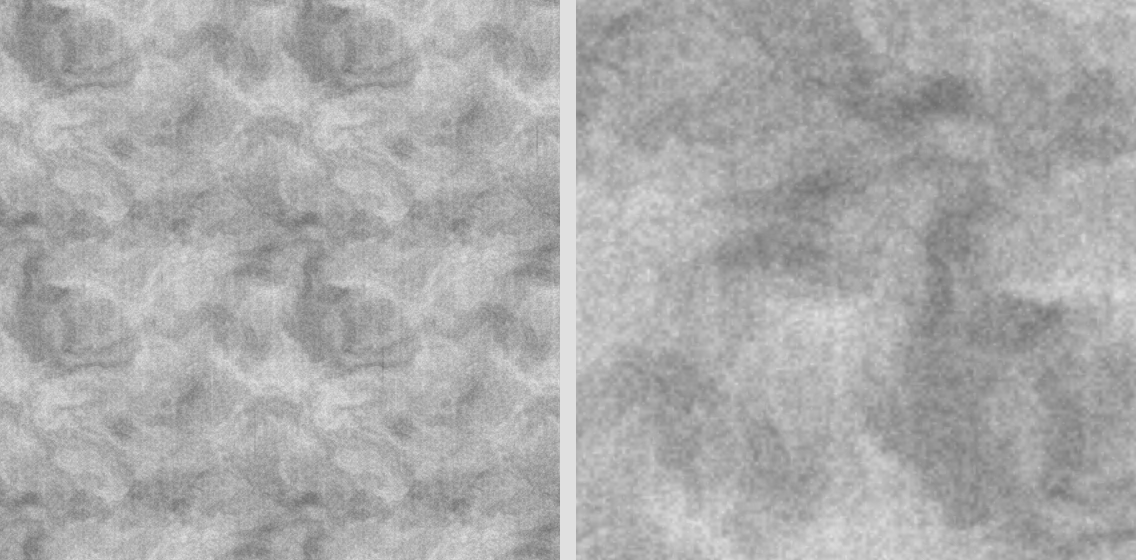
Left: the whole. Right: its middle third, enlarged.
Give the GLSL for this texture, as a three.js fragment shader.

```glsl
// Weathered grey concrete: a stained, mottled slab repeated two by two, with light wear across the copies.
#define REPEATS 2.0
#define BASE_TONE 0.698
#define CLOUD_DEPTH 0.40
#define STAIN_DEPTH 0.095
#define RIM_DEPTH 0.035
#define MOTTLE_DEPTH 0.26
#define GRAIN_DEPTH 0.10
#define STREAK_DEPTH 0.035
#define WARP 0.32
#define WEAR_DEPTH 0.08
#define SCRATCHES 9
#define SCRATCH_WIDTH 0.0009

varying vec2 vUv;

float hash(vec2 p) {
  return fract(sin(dot(p, vec2(127.1, 311.7))) * 43758.5);
}

// Value noise that wraps after a whole number of cells.
float noise(vec2 p, vec2 period, float seed) {
  vec2 cell = floor(p);
  vec2 f = p - cell;
  f = f * f * (3.0 - 2.0 * f);
  vec2 lo = floor(mod(cell + 0.5, period));
  vec2 hi = floor(mod(cell + 1.5, period));
  vec2 shift = vec2(seed, seed * 1.7);
  float bottom = mix(hash(lo + shift), hash(vec2(hi.x, lo.y) + shift), f.x);
  float top = mix(hash(vec2(lo.x, hi.y) + shift), hash(hi + shift), f.x);
  return mix(bottom, top, f.y);
}

// Wrapping fractal noise, centred on zero.
float fbm(vec2 uv, vec2 cells, float seed) {
  float sum = 0.0, total = 0.0, amp = 1.0;
  for (int i = 0; i < 6; i++) {
    sum += amp * noise(uv * cells, cells, seed);
    total += amp;
    amp *= 0.56;
    cells *= 2.0;
    seed += 17.3;
  }
  return sum / total - 0.5;
}

// Faint straight marks, each with its own place, slope, length and shade.
float scratches(vec2 uv) {
  float sum = 0.0;
  for (int i = 0; i < SCRATCHES; i++) {
    float id = float(i) + 1.0;
    vec2 centre = vec2(hash(vec2(id, 3.1)), hash(vec2(id, 7.7)));
    vec2 d = fract(uv - centre + 0.5) - 0.5;
    float slope = hash(vec2(id, 11.3));
    float angle = slope > 0.7 ? 0.95 : 0.04 * (slope - 0.35);
    float across = abs(d.x * cos(angle) - d.y * sin(angle));
    float along = abs(d.x * sin(angle) + d.y * cos(angle));
    float reach = mix(0.015, 0.07, hash(vec2(id, 19.9)));
    float mark = 1.0 - smoothstep(SCRATCH_WIDTH, SCRATCH_WIDTH * 3.0, across);
    mark *= 1.0 - smoothstep(reach * 0.5, reach, along);
    sum += mark * (hash(vec2(id, 23.5)) > 0.5 ? 0.05 : -0.06);
  }
  return sum;
}

void main() {
  vec2 slab = vUv * REPEATS;

  // Warped coordinates give the clouds and stains ragged outlines.
  vec2 bend = vec2(fbm(slab, vec2(4.0), 2.0), fbm(slab, vec2(4.0), 41.0));
  vec2 flow = slab + WARP * bend;

  // Broad clouds and finer mottling.
  float cloud = fbm(flow, vec2(4.0, 5.0), 5.0);
  float mottle = fbm(flow, vec2(15.0, 18.0), 61.0);

  // Damp stains with a dark, broken rim.
  float field = fbm(flow, vec2(3.0, 4.0), 83.0) + 0.12 * mottle;
  float stain = smoothstep(-0.03, 0.09, field);
  float rim = exp(-pow((field - 0.035) / 0.014, 2.0));
  rim *= smoothstep(-0.05, 0.15, fbm(slab, vec2(6.0), 97.0));

  // Thin veins that come and go.
  float vein = 1.0 - smoothstep(0.0, 0.014, abs(fbm(flow, vec2(5.0), 131.0)));
  vein *= smoothstep(0.02, 0.18, fbm(slab, vec2(5.0), 149.0));

  // Sandy grain, pale specks and vertical trowel streaks.
  float grain = noise(slab * 210.0, vec2(210.0), 7.0) - 0.5;
  grain += 0.6 * (noise(slab * 110.0, vec2(110.0), 29.0) - 0.5);
  float speck = smoothstep(0.78, 0.98, noise(slab * 170.0, vec2(170.0), 37.0));
  float streak = noise(slab * vec2(90.0, 4.0), vec2(90.0, 4.0), 53.0) - 0.5;

  // Slow wear runs over the whole canvas so the copies differ slightly.
  float wear = fbm(vUv, vec2(7.0), 173.0);

  float tone = BASE_TONE + CLOUD_DEPTH * cloud + MOTTLE_DEPTH * mottle;
  tone -= STAIN_DEPTH * (stain - 0.42) + RIM_DEPTH * (rim + vein);
  tone += GRAIN_DEPTH * grain + 0.05 * speck + STREAK_DEPTH * streak;
  tone += WEAR_DEPTH * wear + scratches(vUv);

  gl_FragColor = vec4(vec3(clamp(tone, 0.42, 0.88)), 1.0);
}
```
